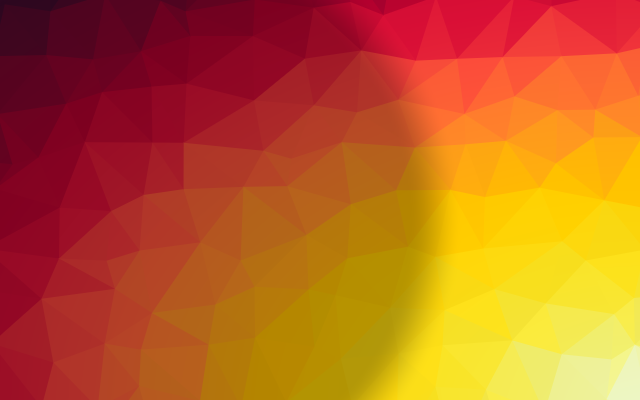
Reproduce this background procedurally as a Shadertoy shader.

```glsl
// Low-poly mosaic: a jittered grid split into triangles, each tinted by an
// elliptical gradient running from pale yellow (lower right) to dark plum
// (upper left). A large soft disc then shades the left side.

const float ROWS = 8.0;          // grid cells per canvas height
const float JITTER = 0.68;       // spread of the grid points, in cells
const float FLATNESS = 0.85;     // 1 = flat facets, 0 = smooth gradient
const vec2 DISC_CENTER = vec2(0.381, 0.448);
const float DISC_RADIUS = 0.727;
const float DISC_LIGHT = 0.71;   // brightness left inside the disc

// Gradient stops: colour and distance from the bright corner
const int STOP_COUNT = 11;
const vec4 STOPS[STOP_COUNT] = vec4[](
    vec4(0.94, 0.98, 0.82, 0.00),
    vec4(0.95, 0.94, 0.43, 0.15),
    vec4(0.98, 0.89, 0.13, 0.31),
    vec4(1.00, 0.82, 0.00, 0.49),
    vec4(1.00, 0.74, 0.00, 0.58),
    vec4(1.00, 0.57, 0.14, 0.70),
    vec4(1.00, 0.42, 0.20, 0.80),
    vec4(0.97, 0.27, 0.23, 0.89),
    vec4(0.85, 0.06, 0.21, 1.00),
    vec4(0.70, 0.00, 0.18, 1.11),
    vec4(0.24, 0.04, 0.17, 1.41));

float hash(vec2 p) {
    return fract(sin(dot(p, vec2(127.1, 311.7))) * 43758.5453);
}

vec3 ramp(float d) {
    vec3 color = STOPS[0].rgb;
    for (int i = 1; i < STOP_COUNT; i++) {
        float start = STOPS[i - 1].a;
        color = mix(color, STOPS[i].rgb,
                    clamp((d - start) / (STOPS[i].a - start), 0.0, 1.0));
    }
    return color;
}

// Distance from the lower right corner, with each canvas side as one unit
float cornerDistance(vec2 p, float aspect) {
    return length(vec2(1.0 - p.x / aspect, p.y));
}

vec2 gridPoint(vec2 id) {
    vec2 offset = vec2(hash(id), hash(id + 57.3)) - 0.5;
    return id + JITTER * offset;
}

// Signed distance to the line a-b, positive on its right side
float edgeSide(vec2 p, vec2 a, vec2 b) {
    vec2 e = b - a;
    return dot(p - a, vec2(e.y, -e.x)) / max(length(e), 1e-4);
}

// Smooth coverage of a counter-clockwise triangle
float coverage(vec2 p, vec2 a, vec2 b, vec2 c, float pixel) {
    float d = max(edgeSide(p, a, b), max(edgeSide(p, b, c), edgeSide(p, c, a)));
    return clamp(0.5 - d / pixel, 0.0, 1.0);
}

// Facet colour in rgb and its coverage in a, premultiplied
vec4 facet(vec2 p, vec2 a, vec2 b, vec2 c, float pixel, float aspect) {
    float cover = coverage(p, a, b, c, pixel);
    vec2 middle = (a + b + c) / 3.0;
    float noise = hash(floor(middle * 40.0)) - 0.5;
    float d = cornerDistance(mix(p, middle, FLATNESS) / ROWS, aspect);
    vec3 color = ramp(d + 0.05 * noise) * (1.0 + 0.03 * noise);
    return vec4(color, 1.0) * cover;
}

vec3 mosaic(vec2 uv, float pixel, float aspect) {
    vec2 p = uv * ROWS;
    vec4 sum = vec4(ramp(cornerDistance(uv, aspect)), 1.0) * 1e-3;
    for (int y = -1; y <= 1; y++) {
        for (int x = -1; x <= 1; x++) {
            vec2 id = floor(p) + vec2(x, y);
            vec2 a = gridPoint(id);
            vec2 b = gridPoint(id + vec2(1, 0));
            vec2 c = gridPoint(id + vec2(1, 1));
            vec2 d = gridPoint(id + vec2(0, 1));
            // Split the cell along its shorter diagonal
            if (distance(a, c) < distance(b, d)) {
                sum += facet(p, a, b, c, pixel, aspect);
                sum += facet(p, a, c, d, pixel, aspect);
            } else {
                sum += facet(p, a, b, d, pixel, aspect);
                sum += facet(p, b, c, d, pixel, aspect);
            }
        }
    }
    return sum.rgb / sum.a;
}

void mainImage(out vec4 fragColor, in vec2 fragCoord) {
    float aspect = iResolution.x / iResolution.y;
    vec2 uv = fragCoord / iResolution.y;
    vec3 color = mosaic(uv, ROWS / iResolution.y, aspect);

    // Soft shade of the disc, kept in place relative to the canvas width
    vec2 fromDisc = vec2(uv.x * 1.6 / aspect, uv.y) - DISC_CENTER;
    float light = smoothstep(-0.085, 0.05, length(fromDisc) - DISC_RADIUS);
    color *= mix(DISC_LIGHT, 1.0, light);

    fragColor = vec4(clamp(color, 0.0, 1.0), 1.0);
}
```
